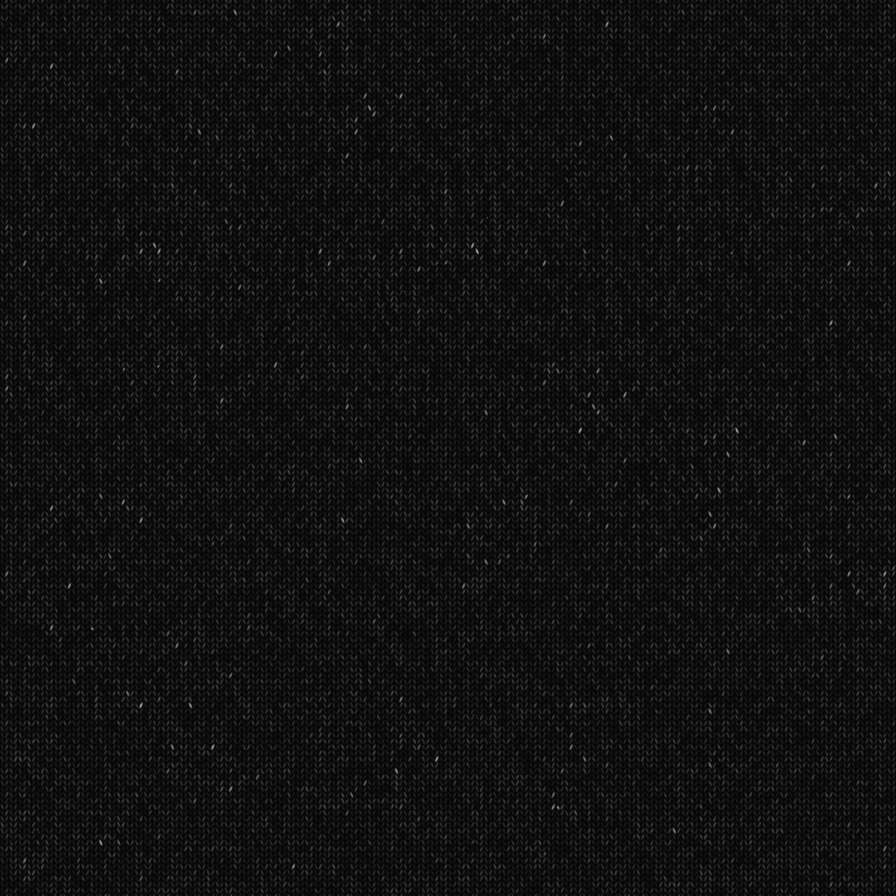
Reproduce this texture procedurally as a WebGL 2 fragment shader.

```glsl
#version 300 es
precision highp float;
// Fine black knit: columns of V-shaped stitches built from sheared ellipses.
// Each stitch leg gets its own tone and fibre grain, and slow noise gathers
// sparse bright flecks into loose clusters.

uniform vec2 u_resolution;
out vec4 fragColor;

const float WALES = 100.0;        // stitch columns across the canvas
const float COURSES = 150.0;      // stitch rows up the canvas
const float LEG_SLOPE = 0.85;     // rise of a leg, in rows
const float GAP_TONE = 0.022;     // shade between the threads
const float LEG_TONE_MIN = 0.058;
const float LEG_TONE_RANGE = 0.135;
const float WALE_VARIATION = 0.2;
const float FIBRE_SCALE = 330.0;  // fibre grains across the canvas
const float FIBRE_DEPTH = 0.9;
const float FLECK_RARE = 0.008;   // fleck chance outside the clusters
const float FLECK_DENSE = 0.085;  // fleck chance inside the clusters
const float FLECK_MIN = 0.07;
const float FLECK_RANGE = 0.34;
const vec2 CLUSTER_SCALE = vec2(9.0, 14.0);
const int SAMPLES = 3;            // supersampling per axis

float hash(vec2 p) {
    return fract(sin(dot(p, vec2(127.1, 311.7))) * 43758.5453);
}

float valueNoise(vec2 p) {
    vec2 cell = floor(p);
    vec2 f = fract(p);
    f = f * f * (3.0 - 2.0 * f);
    float low = mix(hash(cell), hash(cell + vec2(1.0, 0.0)), f.x);
    float high = mix(hash(cell + vec2(0.0, 1.0)), hash(cell + 1.0), f.x);
    return mix(low, high, f.y);
}

float fleckChance(vec2 uv) {
    vec2 p = uv * CLUSTER_SCALE;
    float cluster = 0.65 * valueNoise(p) + 0.35 * valueNoise(p * 2.3 + 17.0);
    cluster += 0.06 * (uv.y - 0.5);
    return mix(FLECK_RARE, FLECK_DENSE, smoothstep(0.5, 0.85, cluster));
}

float knitTone(vec2 uv) {
    // Mirror each column, then shear it so both legs rise outwards
    float column = uv.x * WALES;
    float side = 2.0 * fract(column) - 1.0;
    float across = abs(side);
    float along = uv.y * COURSES - across * LEG_SLOPE;
    vec2 leg = vec2(floor(column * 2.0), floor(along));

    // Rounded thread profile
    vec2 local = 2.0 * vec2(across, fract(along)) - 1.0;
    float thread = 1.0 - smoothstep(0.3, 1.05, length(local));

    // Tone of each leg and column, broken up by fibre grain
    float shade = hash(leg + 3.0);
    float tone = LEG_TONE_MIN + LEG_TONE_RANGE * shade * sqrt(shade);
    tone *= 1.0 + WALE_VARIATION * (hash(vec2(leg.x, 71.0)) - 0.5);
    tone *= 1.0 + FIBRE_DEPTH * (valueNoise(uv * FIBRE_SCALE) - 0.5);

    // Flecks catch the light mostly on legs that lean right
    float lean = side > 0.0 ? 1.4 : 0.6;
    float fleck = step(1.0 - lean * fleckChance(uv), hash(leg + 29.0));
    float glint = hash(leg + 53.0);
    tone += fleck * (FLECK_MIN + FLECK_RANGE * glint * glint);

    return GAP_TONE + thread * tone;
}

void main() {
    float tone = 0.0;
    for (int j = 0; j < SAMPLES; j++) {
        for (int i = 0; i < SAMPLES; i++) {
            vec2 offset = (vec2(i, j) + 0.5) / float(SAMPLES) - 0.5;
            tone += knitTone((gl_FragCoord.xy + offset) / u_resolution);
        }
    }
    tone /= float(SAMPLES * SAMPLES);
    fragColor = vec4(vec3(tone), 1.0);
}
```
